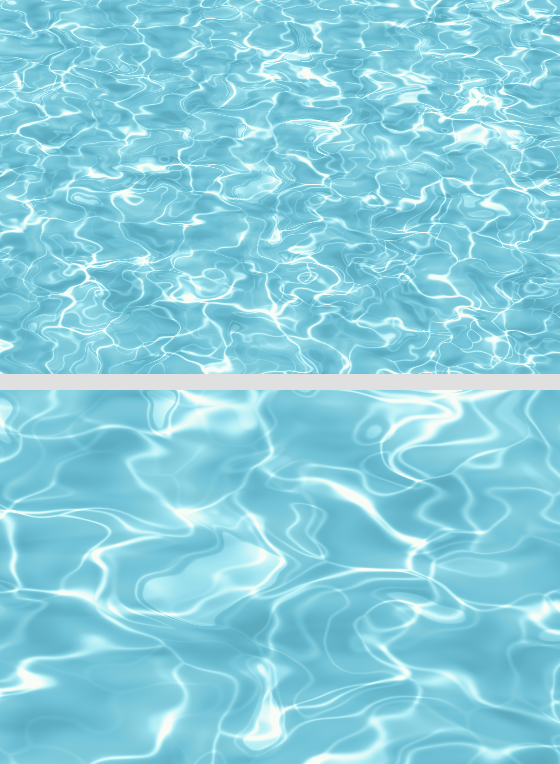
Top, the full canvas; bottom, a detail of the centre.
Give the GLSL for this texture, as a WebGL 1 fragment shader.

```glsl
precision highp float;
// Sunlit pool water: a net of bright caustic lines on a pale blue floor.
// Cell borders form the net; a rippled surface bends and folds it into
// loops and pools, and a light level is finally mapped to a blue palette.
uniform vec2 u_resolution;

const vec3 SHADE = vec3(0.36, 0.67, 0.75);
const vec3 DEEP = vec3(0.40, 0.72, 0.80);
const vec3 BLUE = vec3(0.45, 0.77, 0.85);
const vec3 MID = vec3(0.51, 0.80, 0.86);
const vec3 LIGHT = vec3(0.58, 0.86, 0.92);
const vec3 PALE = vec3(0.69, 0.93, 0.96);
const vec3 GLINT = vec3(0.84, 0.97, 0.97);
const vec3 WHITE = vec3(0.97, 0.99, 0.97);

vec2 hash2(vec2 p) {
  vec3 q = fract(p.xyx * vec3(0.1031, 0.1030, 0.0973));
  q += dot(q, q.yzx + 33.33);
  return fract((q.xx + q.yz) * q.zy);
}

float cornerSlope(vec2 cell, vec2 f, vec2 corner) {
  return dot(hash2(cell + corner) * 2.0 - 1.0, f - corner);
}

// Gradient noise, roughly -1 to 1
float noise(vec2 p) {
  vec2 i = floor(p);
  vec2 f = p - i;
  vec2 u = f * f * f * (f * (f * 6.0 - 15.0) + 10.0);
  float low = mix(cornerSlope(i, f, vec2(0.0)), cornerSlope(i, f, vec2(1.0, 0.0)), u.x);
  float high = mix(cornerSlope(i, f, vec2(0.0, 1.0)), cornerSlope(i, f, vec2(1.0)), u.x);
  return 2.0 * mix(low, high, u.y);
}

vec2 noise2(vec2 p) {
  return vec2(noise(p), noise(p + vec2(37.3, 71.9)));
}

vec2 turn(vec2 p, float angle) {
  float c = cos(angle);
  float s = sin(angle);
  return vec2(c * p.x - s * p.y, s * p.x + c * p.y);
}

// Gap between the nearest two cell centres: zero on a border
float borderGap(vec2 p) {
  vec2 i = floor(p);
  float nearest = 9.0;
  float second = 9.0;
  for (int y = -1; y <= 1; y++) {
    for (int x = -1; x <= 1; x++) {
      vec2 cell = i + vec2(float(x), float(y));
      float d = length(cell + 0.1 + 0.8 * hash2(cell) - p);
      second = min(second, max(nearest, d));
      nearest = min(nearest, d);
    }
  }
  return second - nearest;
}

float line(float d, float width) {
  return exp(-d * d / (width * width));
}

// Shift of the floor as seen through broad waves and small ripples
vec2 refraction(vec2 p) {
  vec2 waves = 0.45 * noise2(p * vec2(0.9, 1.3) + 5.3);
  vec2 ripples = 0.17 * noise2(turn(p, 0.3) * vec2(2.1, 2.9) + 19.7);
  return waves + ripples;
}

// Palette step for each whole unit of light
vec3 waterColour(float light) {
  vec3 c = mix(SHADE, DEEP, clamp(light + 1.0, 0.0, 1.0));
  c = mix(c, BLUE, clamp(light, 0.0, 1.0));
  c = mix(c, MID, clamp(light - 1.0, 0.0, 1.0));
  c = mix(c, LIGHT, clamp(light - 2.0, 0.0, 1.0));
  c = mix(c, PALE, clamp(light - 3.0, 0.0, 1.0));
  c = mix(c, GLINT, clamp(light - 4.0, 0.0, 1.0));
  return mix(c, WHITE, clamp(light - 5.0, 0.0, 1.0));
}

void main() {
  vec2 uv = gl_FragCoord.xy / u_resolution.y;
  float far = uv.y;

  // Perspective: cells shrink and flatten towards the top
  vec2 water = vec2((uv.x - 0.75) * 6.8 * (1.0 + 0.25 * far), 8.6 * far * (1.0 + 0.4 * far));
  water += 40.0;
  vec2 bed = water + refraction(water);

  // Soft tones of the floor and streaks on the surface
  float light = 0.85 + 1.2 * noise(turn(water, 0.2) * vec2(0.6, 0.9));
  light += 1.5 * noise(turn(bed, 0.7) * 1.4 + 8.1);
  light += 1.0 * noise(turn(bed, 0.4) * 3.1 + 77.0);
  light += 1.0 * noise(water * vec2(1.3, 3.6) + 3.7);
  light -= (0.4 + 0.5 * far) * smoothstep(0.3, 0.7, noise(water * vec2(0.7, 3.0) + 61.0));

  // Main net, uneven in width and brightness
  float spread = 1.0 + 0.45 * far;
  float uneven = smoothstep(-0.5, 0.5, noise(water * 0.9 + 23.0));
  float gap = borderGap(bed);
  light += line(gap, mix(0.035, 0.07, uneven) * spread) * mix(1.8, 4.0, uneven) * (1.0 - 0.2 * far);
  light += 1.0 * exp(-8.0 * gap);

  // Fainter fine net, in patches
  float patches = smoothstep(-0.3, 0.5, noise(water * 0.6 + 47.0) + 0.25 * (uv.x - 0.75));
  float fineGap = borderGap(turn(bed + 0.25 * noise2(water * 1.8), 0.5) * 1.4 + 13.0);
  light += line(fineGap, 0.06 * spread) * mix(0.5, 3.0, patches);

  // Closed loops and pale pools of focused light
  float swell = noise(bed * 1.6 + 31.0);
  float rim = line(swell - 0.42, 0.06 * spread) + line(swell + 0.5, 0.06 * spread);
  light += 2.2 * rim * (0.4 + 0.6 * uneven);
  light += 1.9 * smoothstep(0.62, 0.69, swell);

  gl_FragColor = vec4(waterColour(light), 1.0);
}
```
